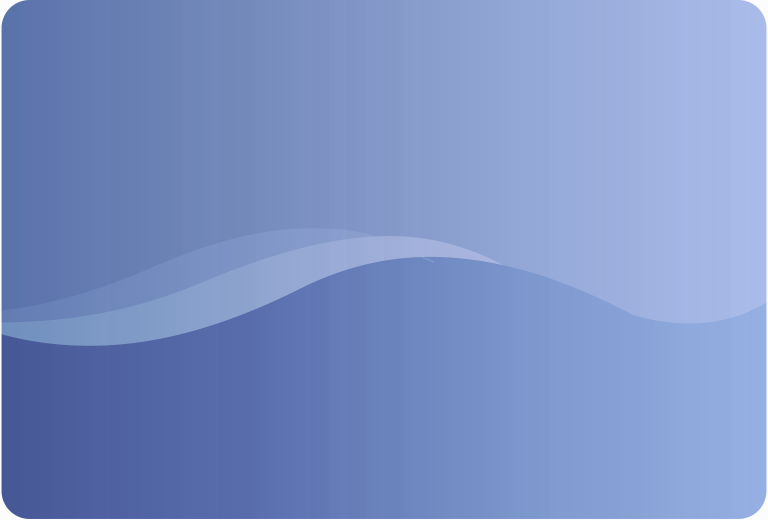
A Shadertoy shader for this background:

```glsl
// Rounded blue card with horizontal gradients and three overlapping soft waves.

// Sine hash, 0..1
float hash(float n) {
    return fract(sin(n * 12.9898) * 43758.5453);
}

// Four evenly spaced colour stops
vec3 ramp(float x, vec3 c0, vec3 c1, vec3 c2, vec3 c3) {
    float t = clamp(x, 0.0, 1.0) * 3.0;
    vec3 c = mix(c0, c1, clamp(t, 0.0, 1.0));
    c = mix(c, c2, clamp(t - 1.0, 0.0, 1.0));
    return mix(c, c3, clamp(t - 2.0, 0.0, 1.0));
}

// Hermite arc between knots (x, height, slope), straight beyond its end
float arc(float x, vec3 a, vec3 b) {
    float span = b.x - a.x;
    float t = clamp((x - a.x) / span, 0.0, 1.0);
    float s = 1.0 - t;
    float height = a.y * s * s * (1.0 + 2.0 * t) + b.y * t * t * (3.0 - 2.0 * t);
    float bend = span * t * s * (a.z * s - b.z * t);
    return height + bend + b.z * max(x - b.x, 0.0);
}

// Smooth curve through four knots
float wave(float x, vec3 a, vec3 b, vec3 c, vec3 d) {
    return x < b.x ? arc(x, a, b) : x < c.x ? arc(x, b, c) : arc(x, c, d);
}

float frontWave(float x) {
    vec3 crest = vec3(0.560, 0.506, 0.0);
    vec3 trough = vec3(0.898, 0.378, 0.0);
    if (x < crest.x) {
        return wave(x, vec3(0.0, 0.358, -0.41), vec3(0.117, 0.335, 0.0),
                    vec3(0.391, 0.445, 0.74), crest);
    }
    if (x < 0.823) return arc(x, crest, vec3(0.823, 0.395, -0.78));
    return x < trough.x ? arc(x, vec3(0.823, 0.395, -0.46), trough)
                        : arc(x, trough, vec3(1.0, 0.42, 0.9));
}

// Soft coverage: 1 inside (negative distance), 0 outside
float cover(float dist, float pixel) {
    return clamp(0.5 - dist / pixel, 0.0, 1.0);
}

float roundedBox(vec2 p, vec2 halfSize, float radius) {
    vec2 q = abs(p) - halfSize + radius;
    return length(max(q, 0.0)) + min(max(q.x, q.y), 0.0) - radius;
}

float segmentDistance(vec2 p, vec2 a, vec2 b) {
    vec2 ab = b - a;
    return length(p - a - ab * clamp(dot(p - a, ab) / dot(ab, ab), 0.0, 1.0));
}

void mainImage(out vec4 fragColor, in vec2 fragCoord) {
    vec2 uv = fragCoord / iResolution.xy;
    float pixel = 1.0 / iResolution.y;
    vec2 stretch = vec2(iResolution.x * pixel, 1.0);

    // Sky gradient
    vec3 color = ramp(uv.x, vec3(0.355, 0.450, 0.670), vec3(0.460, 0.545, 0.735),
                      vec3(0.576, 0.655, 0.840), vec3(0.665, 0.735, 0.915));

    // Back ribbon
    float backTop = wave(uv.x, vec3(0.0, 0.403, 0.15), vec3(0.195, 0.484, 0.64),
                         vec3(0.404, 0.561, 0.0), vec3(0.490, 0.545, -0.5));
    vec3 backColor = mix(vec3(0.39, 0.49, 0.70), vec3(0.55, 0.63, 0.815),
                         clamp(uv.x / 0.49, 0.0, 1.0));
    color = mix(color, backColor, cover(uv.y - backTop, pixel));

    // Pale middle ribbon
    float middleTop = wave(uv.x, vec3(0.0, 0.380, 0.0), vec3(0.260, 0.455, 0.62),
                           vec3(0.508, 0.546, 0.0), vec3(0.654, 0.491, -0.78));
    vec3 middleColor = mix(vec3(0.44, 0.565, 0.745), vec3(0.675, 0.720, 0.880),
                           clamp(uv.x / 0.654, 0.0, 1.0));
    color = mix(color, middleColor, cover(uv.y - middleTop, pixel));

    // Deep front wave
    vec3 frontColor = ramp(uv.x, vec3(0.280, 0.345, 0.590), vec3(0.350, 0.430, 0.680),
                           vec3(0.485, 0.590, 0.800), vec3(0.590, 0.690, 0.890));
    color = mix(color, frontColor, cover(uv.y - frontWave(uv.x), pixel));

    // Small glint under the crest
    float glint = segmentDistance(uv * stretch, vec2(0.550, 0.505) * stretch,
                                  vec2(0.564, 0.497) * stretch);
    color += 0.06 * (1.0 - smoothstep(0.0, 0.003, glint));

    // Faint vertical banding
    color += 0.008 * (hash(floor(uv.x * 42.0)) - 0.5);

    // Card with rounded corners on white
    float card = roundedBox((uv - vec2(0.5, 0.501)) * stretch,
                            vec2(0.498, 0.499) * stretch, 0.054);
    color = mix(vec3(0.99), color, cover(card, pixel));
    fragColor = vec4(color, 1.0);
}
```
